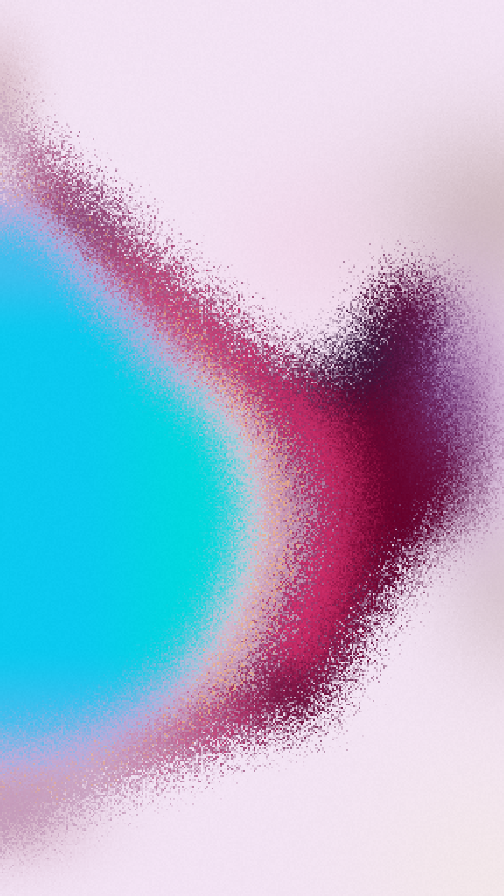
Write a Shadertoy shader that draws this background.

```glsl
// Grainy cyan pool with a crimson and plum ink wing on pale lavender.

vec2 hash2(vec2 cell) {
    vec3 v = fract(cell.xyx * vec3(0.1031, 0.1030, 0.0973));
    v += dot(v, v.yzx + 33.33);
    return fract((v.xx + v.yz) * v.zy);
}

// Soft elliptical spot: 1 at the centre, fading outwards
float spot(vec2 p, vec2 centre, vec2 radius) {
    vec2 q = (p - centre) / radius;
    return exp(-dot(q, q));
}

// Signed distance to a tapered stroke
float stroke(vec2 p, vec2 a, vec2 b, float ra, float rb) {
    vec2 ab = b - a;
    float h = clamp(dot(p - a, ab) / dot(ab, ab), 0.0, 1.0);
    return length(p - a - ab * h) - mix(ra, rb, h);
}

float smoothMin(float a, float b, float k) {
    float h = max(k - abs(a - b), 0.0) / k;
    return min(a, b) - h * h * k * 0.25;
}

// Distance to the pool, flattened on its upper right flank
float poolDistance(vec2 p) {
    vec2 q = p - vec2(0.0, 0.782);
    float angle = atan(q.y, q.x);
    float dent = (angle - 0.75) / 0.45;
    float radius = 0.481 - 0.074 * exp(-dent * dent) + 0.074 * smoothstep(1.1, 1.57, angle);
    return length(q) - radius;
}

float inkDistance(vec2 p, float pool) {
    float d = pool - 0.08;
    d = smoothMin(d, stroke(p, vec2(-0.04, 1.58), vec2(0.19, 1.30), 0.01, 0.06), 0.05);
    d = smoothMin(d, stroke(p, vec2(0.19, 1.30), vec2(0.58, 0.97), 0.05, 0.06), 0.05);
    d = smoothMin(d, stroke(p, vec2(0.60, 0.97), vec2(0.76, 0.87), 0.07, 0.12), 0.05);
    d = smoothMin(d, stroke(p, vec2(0.81, 1.15), vec2(0.77, 0.86), 0.075, 0.14), 0.16);
    d = smoothMin(d, stroke(p, vec2(0.77, 0.82), vec2(0.58, 0.43), 0.125, 0.075), 0.05);
    return smoothMin(d, stroke(p, vec2(0.58, 0.41), vec2(0.0, 0.17), 0.05, 0.05), 0.05);
}

vec3 backdrop(vec2 p) {
    vec3 col = vec3(0.95, 0.89, 0.955);
    col = mix(col, vec3(0.95, 0.84, 0.92), 0.7 * spot(p, vec2(0.62, 1.28), vec2(0.20, 0.18)));
    col = mix(col, vec3(0.82, 0.74, 0.76), 0.95 * spot(p, vec2(1.0, 1.35), vec2(0.24, 0.19)));
    col = mix(col, vec3(0.85, 0.78, 0.81), 0.9 * spot(p, vec2(1.02, 0.60), vec2(0.14, 0.18)));
    col = mix(col, vec3(0.70, 0.53, 0.72), 0.9 * spot(p, vec2(0.93, 0.97), vec2(0.11, 0.24)));
    col = mix(col, vec3(0.83, 0.71, 0.75), 0.8 * spot(p, vec2(0.0, 1.58), vec2(0.07, 0.13)));
    col = mix(col, vec3(0.77, 0.60, 0.69), 0.8 * spot(p, vec2(0.0, 0.17), vec2(0.16, 0.10)));
    return mix(col, vec3(0.95, 0.91, 0.90), 0.7 * spot(p, vec2(1.0, 0.0), vec2(0.30, 0.30)));
}

vec3 inkColor(vec2 p, float pool, float ink) {
    vec3 col = mix(vec3(0.84, 0.19, 0.43), vec3(0.40, 0.0, 0.16), smoothstep(0.15, 0.31, pool));
    // Dark plum along the outer rim
    col = mix(col, vec3(0.36, 0.12, 0.32), 0.7 * smoothstep(-0.07, 0.0, ink));
    // Violet and navy tints in the raised wing tip and the upper left bulge
    col = mix(col, vec3(0.46, 0.24, 0.52), 0.9 * spot(p, vec2(0.90, 1.05), vec2(0.10, 0.20)));
    col = mix(col, vec3(0.20, 0.10, 0.25), 0.85 * spot(p, vec2(0.70, 1.09), vec2(0.11, 0.11)));
    col = mix(col, vec3(0.42, 0.18, 0.39), 0.7 * spot(p, vec2(0.17, 1.33), vec2(0.11, 0.11)));
    col = mix(col, vec3(0.38, 0.05, 0.22), 0.7 * spot(p, vec2(0.57, 0.40), vec2(0.09, 0.06)));
    // Faded tails at the left side
    float lowTail = smoothstep(0.50, 0.15, p.x) * smoothstep(0.60, 0.35, p.y);
    float highTail = smoothstep(0.14, 0.0, p.x) * smoothstep(1.2, 1.4, p.y);
    return mix(col, vec3(0.78, 0.65, 0.77), max(0.9 * lowTail, 0.9 * highTail));
}

void mainImage(out vec4 fragColor, in vec2 fragCoord) {
    vec2 p = fragCoord / iResolution.xy * vec2(1.0, 16.0 / 9.0);

    // Each grain takes its colour from a randomly displaced place
    vec2 cell = floor(p * 288.0);
    vec2 scatter = hash2(cell) + hash2(cell + 417.0) - 1.0;
    float chance = hash2(cell + 91.0).x;
    float rightSide = smoothstep(0.76, 0.95, p.x);
    vec2 outer = p + scatter * mix(0.07, 0.045, rightSide);
    vec2 inner = p + scatter * 0.035;

    float pool = poolDistance(inner);
    float ink = inkDistance(outer, poolDistance(outer));

    // Ink dissolves gently on the right and thins out in the upper ribbon
    vec3 col = backdrop(p + scatter * 0.02);
    float soft = mix(0.042, 0.075, rightSide);
    float density = mix(0.86, 1.0, smoothstep(0.35, 0.6, p.x));
    vec3 pigment = inkColor(inner, pool, ink);
    col = mix(col, pigment, density * smoothstep(soft, -soft, ink));

    // Pale halo with warm glints between pool and ink
    float right = smoothstep(0.25, 0.5, p.x);
    vec3 halo = mix(vec3(0.75, 0.67, 0.86), vec3(0.87, 0.78, 0.84), right);
    col = mix(col, halo, smoothstep(mix(0.10, 0.135, right), 0.02, pool));
    float glintBand = (pool - 0.08) / 0.03;
    float glint = exp(-glintBand * glintBand) * mix(0.06, 0.28, right);
    col = mix(col, vec3(0.96, 0.71, 0.48), 0.65 * smoothstep(-0.1, 0.1, glint - chance) * step(0.02, glint));

    // Pool, turning teal to the right and periwinkle at the upper and lower left
    vec3 water = mix(vec3(0.04, 0.79, 0.94), vec3(0.0, 0.85, 0.87), smoothstep(0.12, 0.42, p.x));
    water = mix(water, vec3(0.38, 0.72, 0.93), smoothstep(0.18, 0.34, abs(p.y - 0.80) - 0.12) * 0.6);
    col = mix(col, water, smoothstep(0.06, -0.08, pool));

    col += (chance - 0.5) * 0.015;
    fragColor = vec4(clamp(col, 0.0, 1.0), 1.0);
}
```
